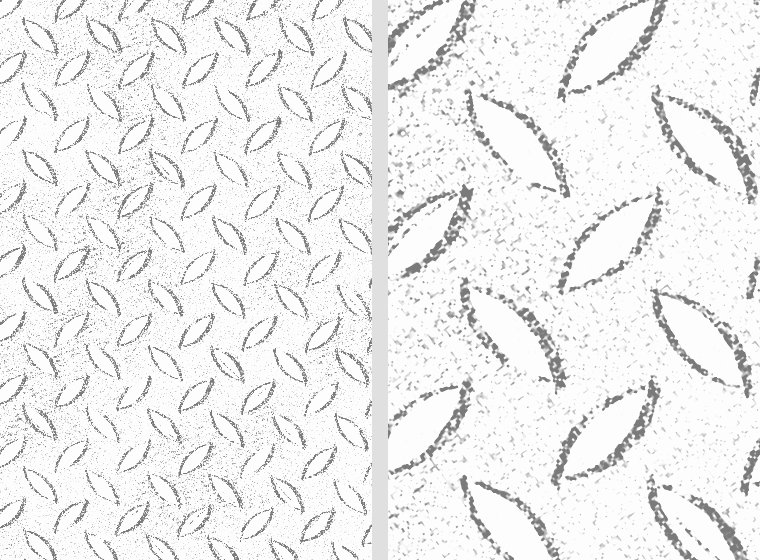
Left, the full canvas; right, a detail of the centre.
A Shadertoy shader for this texture:

```glsl
#define ORIGIN vec2(.0716, .0651)   // centre of the first leaf, from the top left
#define PITCH vec2(.1146, .118)     // spacing of leaves that lean the same way
#define SKEW .00059                 // perspective drift per row and column
#define LEAF vec2(.042, .0143)      // half length, half width
#define STROKE .0037                // half thickness of the heavy edge
#define GRAIN 600.                  // specks per canvas height
#define SOFTNESS .24                // tonal range of a speck
#define SPECKS .04                  // density of specks on clean ground
#define WEAR .32                    // extra density in scuffed patches
#define PAPER vec3(.992)
#define INK vec3(.48)

float hash(vec2 p) {
    vec3 h = fract(vec3(p.xyx) * .1031);
    h += dot(h, h.yzx + 33.33);
    return fract((h.x + h.y) * h.z);
}

float noise(vec2 p) {
    vec2 i = floor(p), f = fract(p);
    f = f * f * (3. - 2. * f);
    return mix(mix(hash(i), hash(i + vec2(1, 0)), f.x),
               mix(hash(i + vec2(0, 1)), hash(i + 1.), f.x), f.y);
}

// Column and row of a point on the slightly tilted plate
vec2 plateCoords(vec2 g) {
    vec2 d = g - ORIGIN, cell = d / PITCH;
    for (int i = 0; i < 4; i++)
        cell = d / (PITCH + SKEW * vec2(-cell.y, cell.x - .88 * cell.y));
    return cell;
}

// Raised leaf; lean is 1 for falling, -1 for rising. Returns edge density, inside, halo
vec3 leaf(vec2 cell, vec2 g, float lean) {
    vec2 shift = vec2(lean > 0. ? 0. : .5);
    vec2 id = floor(cell - shift + .5) + shift;
    float vary = hash(id * 14. + 61.);
    vec2 q = (cell - id) * PITCH + (vary - .5) * .002;
    vec2 a = vec2(q.x + lean * q.y, q.x - lean * q.y) * .7071;
    float t = a.x / LEAF.x;
    float halfWidth = LEAF.y * (1. - t * t) + (noise(g * 95.) - .5) * .0012;
    float edge = 0., halo = 0.;

    // Two arcs, each swelling towards its own tip
    for (float side = -1.; side < 2.; side += 2.) {
        float along = t * side, offset = a.y * side - halfWidth;
        float grow = smoothstep(-1.1, .7, along);
        float width = STROKE * mix(.4, 1., grow) * (1. + .14 * side) * mix(.8, 1.15, vary);
        float ends = smoothstep(-1.02, -.8, along) * (1. - smoothstep(1.02, 1.12, along));
        float gaps = mix(smoothstep(.15, .45, noise(g * 50. + side * 9.)), 1., grow);
        edge = max(edge, ends * gaps * (1. - smoothstep(-.001, .001, abs(offset) - width)));
        halo += ends * grow * (.6 + .4 * side) * exp(-max(offset, 0.) / .005) * step(0., offset);
    }

    // Scratches inside some leaves
    float inside = 1. - smoothstep(-.001, .001, abs(a.y) - halfWidth);
    float scratch = 1. - smoothstep(.0006, .0018, abs(a.y + halfWidth * (vary - .4)));
    scratch *= step(.5, vary) * smoothstep(.4, .7, noise(g * 45. + 5.));
    return vec3(max(edge, inside * scratch * .7), inside, halo);
}

// Density of specks and knurled scuffs on the flat ground
float ground(vec2 g) {
    float centre = exp(-pow((g.x - .34) / .22, 2.));
    float patches = noise(g * 8. + 3.) * .65 + noise(g * 19.) * .35;
    float worn = smoothstep(.42, .8, patches + .2 * (centre - .5) + .12 * (g.y - .5));
    float ridges = .5 + .5 * sin(600. * (g.y + .4 * g.x) + 6. * noise(g * 22.));
    float dashes = smoothstep(.25, .7, noise(g * vec2(110., 150.)));
    return SPECKS + .08 * (patches - .4) + WEAR * worn * mix(.25, ridges * dashes, .75);
}

void mainImage(out vec4 fragColor, in vec2 fragCoord) {
    vec2 g = fragCoord / iResolution.y;
    g.y = 1. - g.y;
    vec2 cell = plateCoords(g);

    vec3 falling = leaf(cell, g, 1.), rising = leaf(cell, g, -1.);
    vec3 shape = max(falling, rising);

    // Leaves stay clean inside, with a grainy rim
    float density = mix(ground(g) + .22 * shape.z, -.15, shape.y);
    density = mix(density, .62, shape.x);

    // Stipple on a turned grid
    float grain = noise(mat2(.8, .6, -.6, .8) * g * GRAIN + 700.);
    float ink = smoothstep(-SOFTNESS, SOFTNESS, density - grain);
    fragColor = vec4(mix(PAPER, INK, ink), 1.);
}
```
